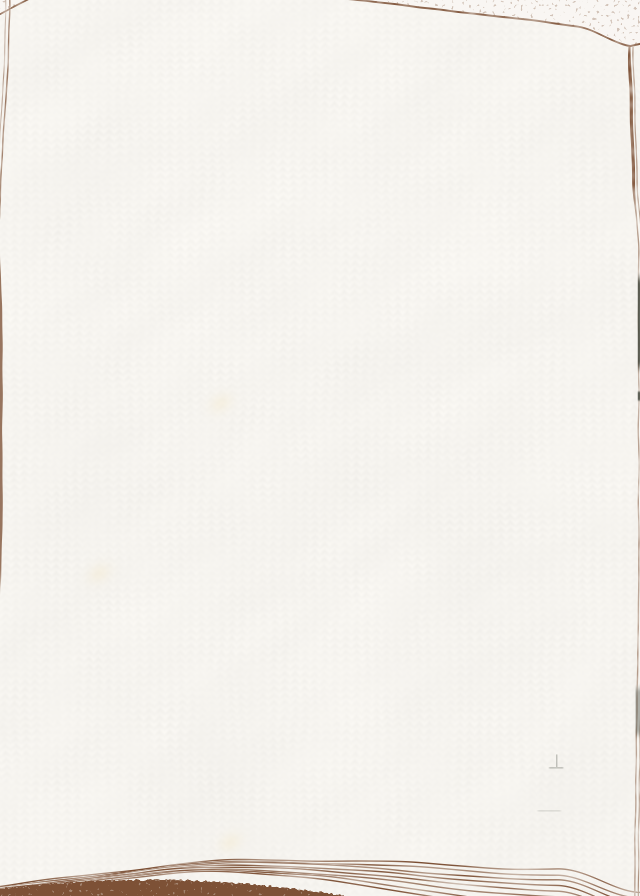
Give the GLSL for this texture, as a WebGL 2 fragment shader.

```glsl
#version 300 es
precision highp float;
// A sheet of pale knitted paper framed by sketchy brown ink outlines.
// Edges are curves of one coordinate; the bottom fan of strokes is a loop,
// and gradient noise supplies creases, grain and broken ink.
uniform vec2 u_resolution;
out vec4 fragColor;

const float ASPECT = 0.715;
const float TAU = 6.2831853;
const vec3 PAPER = vec3(0.963, 0.955, 0.937);
const vec3 MARGIN = vec3(0.975, 0.966, 0.952);
const vec3 INK = vec3(0.47, 0.29, 0.18);
const vec3 SHADOW = vec3(0.25, 0.27, 0.23);
const vec3 STAIN = vec3(0.96, 0.91, 0.78);
const vec2 STITCHES = vec2(62.0, 124.0);
const float KNIT_DEPTH = 0.010;
const float CREASE_DEPTH = 0.012;
const float LINE_WIDTH = 0.0011;
const int STRANDS = 8;
const vec2 STAIN_SPOTS[3] = vec2[](vec2(0.345, 0.55), vec2(0.155, 0.36), vec2(0.36, 0.06));

vec2 gradient(vec2 cell) {
    vec3 h = fract(cell.xyx * vec3(0.1031, 0.1030, 0.0973));
    h += dot(h, h.yzx + 33.33);
    float angle = TAU * fract((h.x + h.y) * h.z);
    return vec2(cos(angle), sin(angle));
}

float noise(vec2 p) {
    vec2 i = floor(p), f = fract(p);
    vec2 s = f * f * f * (f * (f * 6.0 - 15.0) + 10.0);
    vec2 e = vec2(0.0, 1.0);
    return mix(mix(dot(gradient(i), f), dot(gradient(i + e.yx), f - e.yx), s.x),
               mix(dot(gradient(i + e.xy), f - e.xy), dot(gradient(i + 1.0), f - 1.0), s.x), s.y);
}

// Antialiased coverage of a line or region, distances in canvas heights.
float fill(float d) { return clamp(0.5 - d * u_resolution.y, 0.0, 1.0); }
float stroke(float d, float halfWidth) { return fill(abs(d) - halfWidth); }

float band(float a, float b, float soft, float x) {
    return smoothstep(a - soft, a + soft, x) * (1.0 - smoothstep(b - soft, b + soft, x));
}

// Page outline as curves in normalised canvas coordinates.
float topEdge(float x) {
    float slope = 1.0 - 0.085 * (x - 0.56) - 0.015 * smoothstep(0.90, 0.985, x);
    return min(slope, 0.984 + 0.38 * x) + 0.25 * max(x - 0.985, 0.0);
}
float rightEdge(float y) {
    return 0.998 - 0.006 * smoothstep(0.78, 0.95, y) - 0.008 * smoothstep(0.72, 0.80, y)
        - 0.006 * (1.0 - smoothstep(0.0, 0.4, y));
}
float leftEdge(float y) { return -0.002 + 0.017 * smoothstep(0.72, 1.0, y); }
float bottomEdge(float x) {
    return 0.004 + 0.036 * smoothstep(-0.15, 0.4, x)
        - 0.010 * smoothstep(0.5, 0.87, x) - 0.026 * smoothstep(0.87, 1.0, x);
}

// Chevron rows in ribbed columns, unevenly pressed.
float knit(vec2 uv) {
    vec2 s = uv * STITCHES + 0.35 * noise(uv * vec2(12.0, 18.0));
    float column = abs(fract(s.x) - 0.5);
    float row = sin(TAU * (s.y + column * 1.1));
    float press = 0.65 + 0.9 * noise(uv * vec2(17.0, 23.0));
    return press * (0.65 * row + 0.5 * cos(TAU * s.x));
}

vec3 paper(vec2 uv, vec2 p) {
    vec2 diagonal = vec2(p.x + p.y * 0.5, p.y - p.x * 0.7);
    float crease = noise(diagonal * vec2(5.0, 13.0)) + 0.5 * noise(diagonal * vec2(15.0, 28.0) + 7.0);
    vec3 col = PAPER + KNIT_DEPTH * knit(uv) + CREASE_DEPTH * crease;
    col += 0.006 * noise(p * 210.0) + 0.004 * smoothstep(0.4, 1.0, uv.y);
    for (int i = 0; i < 3; i++) {
        vec2 d = (uv - STAIN_SPOTS[i]) * vec2(ASPECT, 1.0);
        d = vec2(d.x + 0.4 * d.y, d.y - 0.5 * d.x) / vec2(0.014, 0.011);
        col = mix(col, STAIN, 0.32 * exp(-dot(d, d)));
    }
    return col;
}

void main() {
    vec2 uv = gl_FragCoord.xy / u_resolution;
    vec2 p = uv * vec2(ASPECT, 1.0);
    float grain = noise(p * 260.0);
    float wobble = 0.0012 * noise(p * 24.0);
    float broken = 0.75 + 0.6 * noise(p * 75.0);
    vec3 col = paper(uv, p);

    // Pale speckled margin beyond the upper edge.
    float top = uv.y - topEdge(uv.x) + wobble;
    float speckle = smoothstep(0.22, 0.5, grain) * 0.3;
    col = mix(col, mix(MARGIN, INK, speckle), fill(-top));

    // Upper and side outlines.
    float right = (uv.x - rightEdge(uv.y)) * ASPECT + wobble;
    float left = (uv.x - leftEdge(uv.y)) * ASPECT + wobble;
    float below = fill(top);
    float heavy = band(0.78, 0.945, 0.025, uv.y);
    float ink = stroke(top, LINE_WIDTH) * broken;
    ink = max(ink, stroke(right, LINE_WIDTH * (0.7 + 0.9 * heavy)) * broken * below * (0.55 + 0.45 * heavy));
    ink = max(ink, stroke(right - 0.004, 0.0007) * 0.55 * broken * below);
    ink = max(ink, stroke(left, 0.0008) * 0.75 * broken);
    ink = max(ink, stroke(left + 0.0045 * uv.y, 0.0006) * 0.5 * broken);
    ink = max(ink, fill(p.x - 0.0028 * band(0.37, 0.68, 0.05, uv.y) - wobble) * 0.75 * band(0.35, 0.71, 0.02, uv.y));

    // Fan of page-edge strokes, then the solid cover beneath.
    for (int i = 0; i < STRANDS; i++) {
        float k = float(i);
        float dive = 0.005 * k * smoothstep(0.25, 1.0 - 0.02 * k, uv.x);
        float y = bottomEdge(uv.x) - 0.0013 * k - dive + 0.003 * noise(vec2(uv.x * 7.0, k * 3.7));
        float fade = 0.65 + 0.7 * noise(vec2(uv.x * 13.0, k * 5.3 + 0.5));
        ink = max(ink, stroke(uv.y - y, 0.0008) * fade);
    }
    float arch = (uv.x - 0.23) / 0.31;
    float cover = fill(uv.y - 0.018 * (1.0 - arch * arch) - 0.003 * grain);
    ink = max(ink, cover * (0.96 - 0.3 * smoothstep(0.3, 0.5, grain)));
    col = mix(col, INK, clamp(ink, 0.0, 1.0));

    // Dark slivers at the right border and faint pencil ticks.
    float sliver = band(0.59, 0.69, 0.008, uv.y) + band(0.553, 0.563, 0.002, uv.y);
    col = mix(col, SHADOW, 0.8 * sliver * fill((0.9965 - uv.x) * ASPECT));
    col = mix(col, SHADOW, 0.4 * band(0.18, 0.232, 0.006, uv.y) * fill((0.993 - uv.x) * ASPECT));
    float tick = stroke(uv.y - 0.143, 0.0006) * band(0.858, 0.88, 0.002, uv.x);
    tick = max(tick, stroke((uv.x - 0.870) * ASPECT, 0.0006) * band(0.143, 0.158, 0.001, uv.y));
    tick = max(tick, 0.5 * stroke(uv.y - 0.095, 0.0006) * band(0.84, 0.876, 0.003, uv.x));
    col = mix(col, SHADOW, 0.4 * tick);

    fragColor = vec4(clamp(col, 0.0, 1.0), 1.0);
}
```
